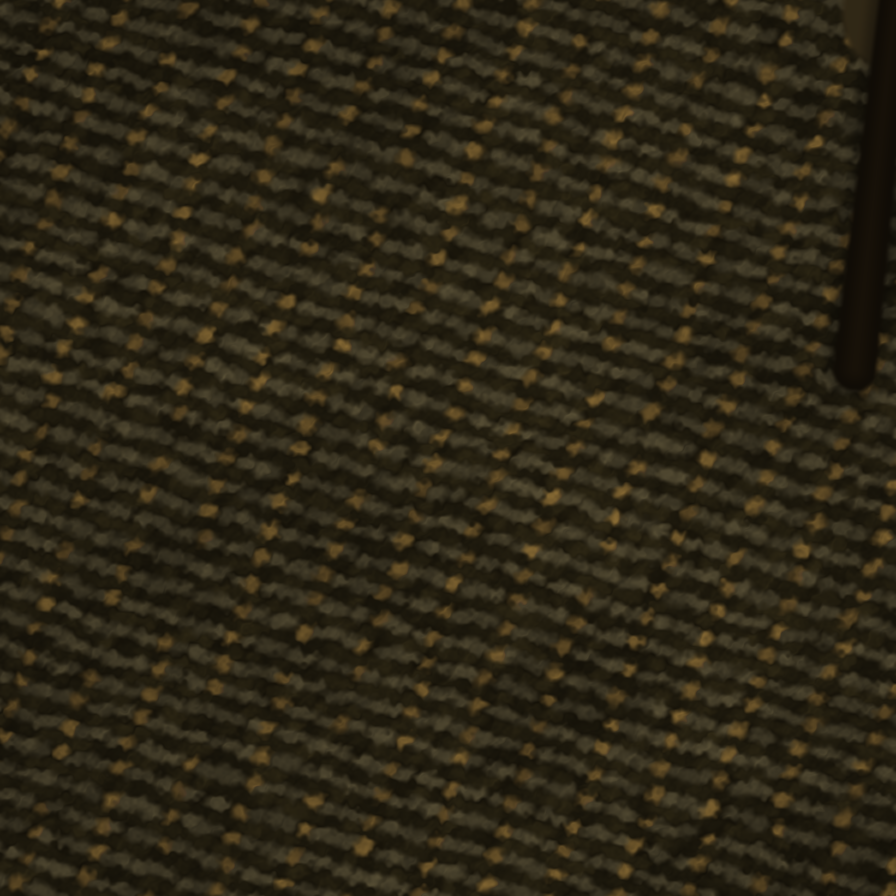
Reproduce this texture procedurally as a WebGL 2 fragment shader.

```glsl
#version 300 es
// Dim woven carpet: slanted rows of grey loops with gold flecks, and a dark rod at upper right.
precision highp float;
uniform vec2 u_resolution;
out vec4 fragColor;

float hash(vec2 p) {
  return fract(sin(dot(p, vec2(127.1, 311.7))) * 43758.5453);
}

float noise(vec2 p) {
  vec2 i = floor(p), f = fract(p);
  f = f * f * (3.0 - 2.0 * f);
  return mix(mix(hash(i), hash(i + vec2(1, 0)), f.x),
             mix(hash(i + vec2(0, 1)), hash(i + vec2(1, 1)), f.x), f.y);
}

// Soft yarn loops of one row; every fourth loop of a light row is gold.
vec3 addLoops(vec3 color, vec2 weave, bool light) {
  float row = floor(weave.y);
  float column = floor(weave.x);
  for (int k = -1; k <= 1; k++) {
    vec2 id = vec2(column + float(k), row);
    vec2 seed = light ? id : id + 57.3;
    float shade = hash(seed + 3.7);
    vec2 center = id + 0.5 + (vec2(hash(seed), hash(seed + 9.1)) - 0.5) * vec2(0.5, 0.14);
    vec2 d = weave - center;
    d.y += 0.1 * d.x;
    bool gold = light && mod(id.x, 4.0) < 0.5 && hash(seed + 21.4) > 0.08;
    vec2 radius = gold ? vec2(0.8, 0.41) : vec2(0.98, 0.39);
    radius *= 0.88 + 0.24 * hash(seed + 14.2);
    float cover = smoothstep(1.0, 0.2, length(d / radius));
    vec3 yarn = vec3(0.125, 0.107, 0.055) * (0.75 + 0.5 * shade);
    if (light) yarn = vec3(0.25, 0.225, 0.152) * (0.84 + 0.32 * shade);
    if (gold) yarn = mix(vec3(0.32, 0.25, 0.125), vec3(0.44, 0.345, 0.17), shade);
    color = mix(color, max(color, yarn), cover);
  }
  return color;
}

void main() {
  vec2 p = gl_FragCoord.xy / u_resolution;

  // Skewed weave: about 13 gold columns across and 31 rows down
  vec2 bent = p + 0.009 * (vec2(noise(p * 7.0), noise(p * 7.0 + 31.0)) - 0.5);
  bent += 0.007 * (vec2(noise(p * 150.0), noise(p * 150.0 + 47.0)) - 0.5);
  mat2 lattice = mat2(0.068, -0.021, -0.0104, -0.0293);
  vec2 weave = inverse(lattice) * bent * vec2(4.0, 1.0);
  weave.y += 0.16 * (noise(weave * vec2(0.7, 0.5)) - 0.5);

  // Dark ground, dark loops between the rows, then light loops
  vec3 color = vec3(0.085, 0.07, 0.033);
  color = addLoops(color, weave + vec2(0.5), false);
  color = addLoops(color, weave, true);

  // Twisted fibres, uneven wear and dimmer borders
  float fibre = noise(weave * vec2(4.0, 3.0) + vec2(weave.y * 3.0, 0.0));
  float fuzz = noise(p * 240.0);
  color *= 0.84 + 0.18 * fibre + 0.14 * fuzz;
  color *= 0.9 + 0.2 * noise(p * 5.0 + 12.0);
  color *= 1.04 - 0.25 * dot(p - 0.5, p - 0.5);

  // Blurred brown patch behind the rod
  float patchDistance = length((p - vec2(0.985, 0.985)) / vec2(0.046, 0.062));
  color = mix(color, vec3(0.19, 0.155, 0.085), smoothstep(1.1, 0.85, patchDistance));

  // Rod with a soft shadow around its foot
  vec2 foot = vec2(0.954, 0.588), axis = vec2(0.05, 0.45);
  float along = clamp(dot(p - foot, axis) / dot(axis, axis), 0.0, 1.0);
  float rod = length(p - foot - axis * along) - 0.024 + 0.006 * along;
  color *= 1.0 - 0.3 * smoothstep(0.02, 0.0, rod);
  vec3 rodColor = vec3(0.075, 0.055, 0.026) * (0.8 + 0.4 * smoothstep(0.0, -0.024, rod));
  color = mix(color, rodColor, smoothstep(0.004, -0.004, rod));

  fragColor = vec4(color, 1.0);
}
```
